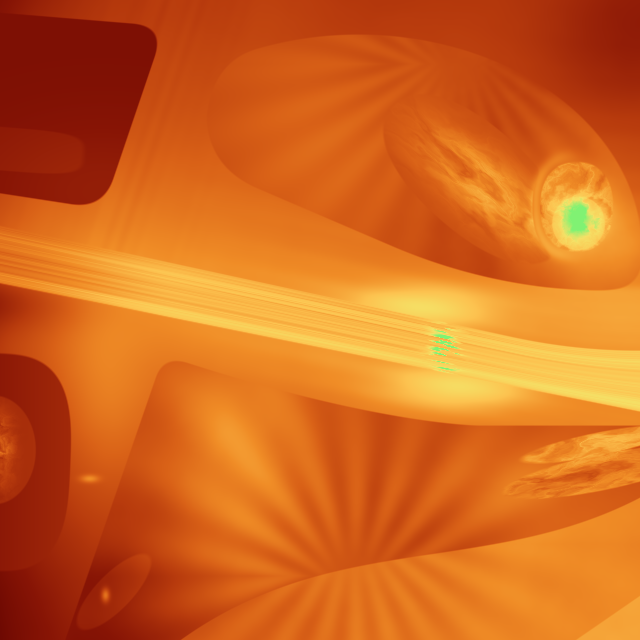
This background is drawn by a WebGL 1 fragment shader. Its source:

```glsl
precision highp float;
uniform vec2 u_resolution;

float hash(vec2 p) {
  vec3 q = fract(p.xyx * vec3(.1031, .103, .0973));
  q += dot(q, q.yzx + 33.33);
  return fract((q.x + q.y) * q.z);
}

float noise(vec2 p) {
  vec2 i = floor(p), f = fract(p), e = vec2(1., 0.);
  f = f * f * (3. - 2. * f);
  return mix(mix(hash(i), hash(i + e), f.x), mix(hash(i + e.yx), hash(i + e.xx), f.x), f.y);
}

float fbm(vec2 p) {
  float sum = 0., amp = .5;
  for (int i = 0; i < 5; i++) {
    sum += amp * noise(p);
    p = mat2(1.6, 1.2, -1.2, 1.6) * p + 7.3;
    amp *= .5;
  }
  return sum;
}

// Thin folded filaments
float marble(vec2 p) {
  vec2 warp = vec2(fbm(p), fbm(p + 19.));
  return warp.x + .1 - 3.2 * abs(fbm(p + 3. * warp) - .5);
}

// Coordinates about a tilted centre
vec2 local(vec2 p, float x, float y, float tilt) {
  vec2 q = p - vec2(x, y);
  float c = cos(tilt), s = sin(tilt);
  return vec2(c * q.x + s * q.y, c * q.y - s * q.x);
}

float bump(float x, float w) { return exp(-x * x / (w * w)); }

float glow(vec2 p, float x, float y, float rx, float ry) {
  return bump(p.x - x, rx) * bump(p.y - y, ry);
}

float oval(vec2 p, float rx, float ry, float power) {
  vec2 q = pow(abs(p) / vec2(rx, ry) + .0001, vec2(power));
  return (pow(q.x + q.y, 1. / power) - 1.) * min(rx, ry);
}

// Signed distance to a line, negative on its right
float side(vec2 p, float ax, float ay, float bx, float by) {
  vec2 d = normalize(vec2(bx - ax, by - ay));
  return d.x * (p.y - ay) - d.y * (p.x - ax);
}

float smax(float a, float b, float k) {
  float h = max(k - abs(a - b), 0.) / k;
  return max(a, b) + .25 * k * h * h;
}

float fill(float d, float px) { return 1. - smoothstep(-px, px, d); }

// Curved rays spreading from a focus
float fan(vec2 p, float x, float y, float count) {
  vec2 q = p - vec2(x, y);
  float r = length(q);
  return sin(atan(q.x, abs(q.y) + .03) * count + 5. * r) * smoothstep(.02, .15, r) * exp(-4. * r);
}

vec3 ramp(vec3 c, float r, float g, float b, float h) {
  return mix(c, vec3(r, g, b), clamp(h, 0., 1.));
}

vec3 palette(float h) {
  vec3 c = ramp(vec3(.38, .01, 0.), .53, .08, .02, h);
  c = ramp(c, .72, .23, .05, h - 1.);
  c = ramp(c, .85, .38, .09, h - 2.);
  c = ramp(c, .94, .55, .15, h - 3.);
  c = ramp(c, .99, .76, .31, h - 4.);
  c = ramp(c, .96, .88, .4, h - 5.);
  return ramp(c, .5, .95, .45, h - 6.);
}

// Heat outside the chambers, d away from the beam
float surroundings(vec2 p, float d) {
  float h = 1.2 + 3. * exp(-2.8 * d) - 1.4 * exp(-8. * p.x);
  h += .8 * glow(p, .16, .38, .07, .15) - 1.2 * glow(p, 0., .53, .17, .05);
  h += .7 * glow(p, 1., .55, .2, .12) - .8 * glow(p, 1., .94, .14, .14);
  h += 1.7 * (glow(p, .66, .52, .11, .035) + glow(p, .72, .395, .11, .035));
  return h + .9 * (noise(vec2(p.x * 2., d * 55.)) - .5) * smoothstep(.2, .8, p.x) * exp(-7. * d);
}

// Upper left room, then the egg with its nested cells
float upperCells(vec2 p, float h, float px) {
  float wall = side(p, .248, .93, .165, .685);
  h += .25 * (noise(vec2(wall * 90., p.y * 2.)) - .5) * bump(wall, .1);
  float room = smax(side(p, 0., .98, .22, .962), wall, .05);
  room = smax(room, side(p, .15, .675, 0., .698), .05);
  h = mix(h, .75 + .5 * glow(p, .16, .7, .2, .12), fill(room, px));
  h += .25 * fill(oval(local(p, 0., .768, -.08), .131, .034, 4.), px);
  float egg = smax(oval(local(p, .56, .609, 0.), .443, .337, 2.), .322 - p.x, .08);
  egg = smax(egg, side(p, .651, .599, .39, .711), .08);
  egg = smax(egg, side(p, .93, .545, .807, .553), .05);
  float inner = 2.35 + .8 * glow(p, .5, .76, .16, .18) + 1.6 * glow(p, .95, .62, .13, .13);
  inner += .9 * (fbm(p * 9.) - .45) * smoothstep(.5, .8, p.x) + .3 * fan(p, .72, .9, 26.);
  h = mix(h, inner, fill(egg, px));
  float cell = oval(local(p, .901, .677, 0.), .057, .07, 2.3);
  vec2 q = local(p, .742, .72, -.72);
  float leaf = smax(oval(q, .172, .083, 2.2), .012 - cell, .01);
  float core = glow(q, .02, 0., .13, .045);
  h = mix(h, 2.5 + core * (1.4 + 1.8 * marble(q * vec2(9., 25.))), fill(leaf, px));
  h += .9 * bump(cell - .008, .008) * smoothstep(.92, .84, p.x);
  h = mix(h, 3.5 + 1.2 * marble(p * 22.), fill(cell, px));
  h += .5 * fill(oval(local(p, .904, .651, 0.), .041, .042, 2.), px);
  return h + 2.4 * glow(p, .907, .657, .03, .03) + .8 * glow(p, .9, .66, .08, .08);
}

// Basin, lenses, ground and left chamber
float lowerCells(vec2 p, float h, float px) {
  float rim = .335 + .317 * pow(max(.75 - p.x, 0.), 1.5);
  float basin = smax(side(p, .102, 0., .247, .42), p.y - rim, .04);
  float cloud = fbm(p * 6.) - .45;
  float inner = 2.6 + 1.5 * glow(p, .37, .29, .1, .19) - 1.7 * glow(p, .14, .02, .15, .2);
  inner += .9 * glow(p, .8, .24, .13, .07) + .6 * (cloud + fan(p, .55, .1, 19.));
  h = mix(h, inner, fill(basin, px));
  vec2 q = local(p, .94, .262, .2);
  float veins = 3.3 + 1.5 * marble(q * vec2(10., 32.));
  h = mix(h, veins, fill(oval(q, .155, .028, 2.), px));
  h = mix(h, veins + .3, fill(oval(local(p, .935, .306, .2), .12, .018, 2.), px));
  float x = p.x - .68, ground = .135 + .15 * x + 1.2 * x * x * x;
  float soil = 2.9 + .9 * smoothstep(.25, .8, p.x) + .8 * cloud + .4 * fan(p, .55, .15, 22.);
  h = mix(h, soil, fill(p.y - ground, px));
  h += .5 * fill(side(p, .9, 0., 1., .069), px);
  h = mix(h, 1.1 + 4. * p.x, fill(oval(local(p, -.01, .278, -.04), .12, .17, 3.), px));
  float eye = fill(oval(local(p, -.01, .297, 0.), .066, .085, 2.), px);
  h += eye * (.4 + 2. * glow(p, 0., .295, .02, .05) * (.5 + marble(p * 25.)));
  h += .35 * fill(oval(local(p, .178, .075, .8), .078, .028, 2.), px);
  return h + 2. * glow(p, .165, .07, .006, .01) + 1.5 * glow(p, .14, .252, .014, .006);
}

// Beam with lengthwise streaks, v runs across it
float beam(vec2 p, float v) {
  float h = 3.2 + 1.6 * smoothstep(-.05, .29, p.x) + .5 * smoothstep(.5, 1., p.x);
  float streak = mix(noise(vec2(p.x * 1.5, v * 24.)), noise(vec2(p.x * 2., v * 60.)), .4);
  h += .9 * (streak - .5) + .6 * bump(v - .12, .08) + .4 * bump(v - .8, .04);
  float speck = smoothstep(.5, .75, noise(vec2(p.x * 45. + v * 6., v * 26.)));
  return h + 3.2 * speck * glow(p, .695, .455, .022, .035);
}

void main() {
  vec2 p = gl_FragCoord.xy / u_resolution;
  float px = 1. / min(u_resolution.x, u_resolution.y);
  float bend = max(p.x - .8, 0.);
  float top = .647 - .217 * p.x + .55 * bend * bend, bottom = .557 - .2 * p.x;
  float d = max(p.y - top, bottom - p.y);
  float h = surroundings(p, max(d, 0.)) + .4 * (fbm(p * 5.) - .47);
  h = p.y > bottom + .04 ? upperCells(p, h, px) : lowerCells(p, h, px);
  h = mix(h, beam(p, (p.y - bottom) / (top - bottom)), fill(d, px));
  gl_FragColor = vec4(palette(h), 1.);
}
```
